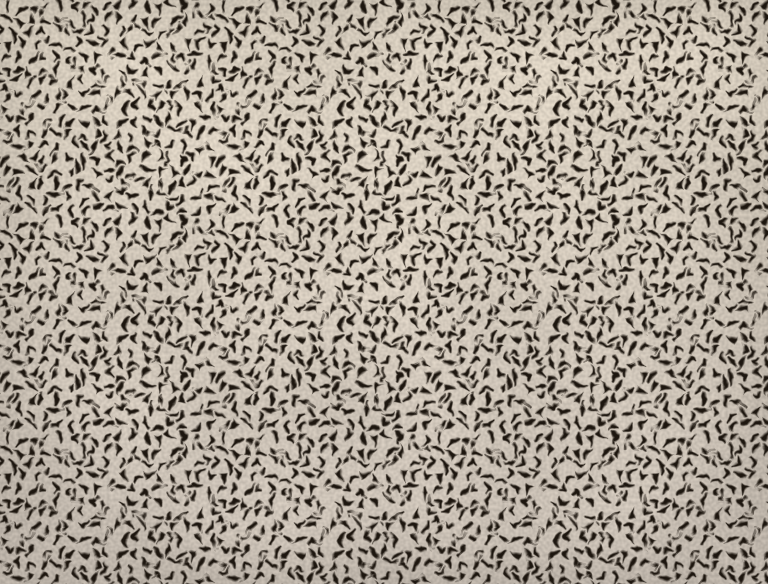
Reproduce this pattern procedurally as a WebGL 2 fragment shader.

```glsl
#version 300 es
precision highp float;
// Paper printed all over with small, dark, bent strokes and wedges.

uniform vec2 u_resolution;
out vec4 fragColor;

// Layout, in cells (one mark per cell)
const float ROWS = 46.0;         // cells per canvas height
const float REPEAT = 17.0;       // cells before the print repeats
const float JITTER = 0.68;       // spread of marks inside their cells
const float GAP = 0.19;          // clearance kept between neighbours
const float SOFTNESS = 0.11;     // half width of the ink edge
const float WOBBLE = 0.17;       // hand-cut irregularity

// Mark shapes
const float WEDGE_SHARE = 0.24;
const float WEDGE_TIP = 0.62;
const float WEDGE_BASE = -0.30;
const float WEDGE_HALF_WIDTH = 0.27;
const vec2 ARM_LENGTH = vec2(0.32, 0.68);
const vec2 JOINT_RADIUS = vec2(0.12, 0.21);
const vec2 END_RADIUS = vec2(0.05, 0.12);
const float MAX_BEND = 3.5;
const float LEAN = 0.95;         // favoured direction, radians
const float LEAN_BIAS = 0.25;

// Colours
const vec3 INK = vec3(0.115, 0.088, 0.060);
const vec3 PAPER_TOP = vec3(0.865, 0.825, 0.762);
const vec3 PAPER_BOTTOM = vec3(0.800, 0.762, 0.717);
const float GRAIN = 0.11;
const float STAIN = 0.05;
const float EDGE_SHADE = 0.09;

const float TAU = 6.28319;

vec2 hash2(vec2 p) {
    vec3 q = fract(p.xyx * vec3(0.1031, 0.1030, 0.0973));
    q += dot(q, q.yzx + 33.33);
    return fract((q.xx + q.yz) * q.zy);
}

vec2 direction(float angle) {
    return vec2(cos(angle), sin(angle));
}

float cornerSlope(vec2 cell, vec2 offset, float period) {
    float angle = TAU * hash2(mod(cell, period) + 71.0).x;
    return dot(direction(angle), offset);
}

// Gradient noise that tiles after a whole number of cells
float gradientNoise(vec2 p, float period) {
    vec2 i = floor(p), f = fract(p), e = vec2(0.0, 1.0);
    vec2 u = f * f * f * (f * (f * 6.0 - 15.0) + 10.0);
    float low = mix(cornerSlope(i, f, period), cornerSlope(i + e.yx, f - e.yx, period), u.x);
    float high = mix(cornerSlope(i + e, f - e, period), cornerSlope(i + 1.0, f - 1.0, period), u.x);
    return mix(low, high, u.y);
}

// Stroke from the origin to tip, with changing thickness
float taperedArm(vec2 p, vec2 tip, float startRadius, float endRadius) {
    float h = clamp(dot(p, tip) / dot(tip, tip), 0.0, 1.0);
    return length(p - h * tip) - mix(startRadius, endRadius, h);
}

// Slightly curved triangle pointing along x
float wedge(vec2 p, float curve) {
    p.y += curve * p.x * p.x;
    float halfWidth = WEDGE_HALF_WIDTH * (WEDGE_TIP - p.x) / (WEDGE_TIP - WEDGE_BASE);
    return max(max(WEDGE_BASE - p.x, p.x - WEDGE_TIP), 0.95 * (abs(p.y) - halfWidth));
}

float markDistance(vec2 p, vec2 seed) {
    vec2 kind = hash2(seed + 113.0), turn = hash2(seed + 229.0);
    vec2 arms = mix(ARM_LENGTH.xx, ARM_LENGTH.yy, hash2(seed + 347.0));
    vec2 ends = mix(END_RADIUS.xx, END_RADIUS.yy, hash2(seed + 461.0));
    float angle = TAU * turn.x;
    angle -= LEAN_BIAS * sin(2.0 * (angle - LEAN));
    vec2 axis = direction(angle);
    p = vec2(dot(p, axis), dot(p, vec2(-axis.y, axis.x)));
    if (kind.x < WEDGE_SHARE) return wedge(p, 1.4 * (turn.y - 0.5));
    float joint = mix(JOINT_RADIUS.x, JOINT_RADIUS.y, kind.y);
    vec2 bentTip = arms.y * direction(MAX_BEND * (turn.y - 0.5));
    return min(taperedArm(p, vec2(-arms.x, 0.0), joint, ends.x),
               taperedArm(p, bentTip, joint, ends.y));
}

// Nearest mark, trimmed where it would touch the next one
float printDistance(vec2 p) {
    vec2 home = floor(p);
    float nearest = 9.0, second = 9.0;
    for (int y = -1; y <= 1; y++) {
        for (int x = -1; x <= 1; x++) {
            vec2 cell = home + vec2(x, y);
            vec2 seed = mod(cell, REPEAT);
            vec2 centre = cell + 0.5 + JITTER * (hash2(seed + 17.0) - 0.5);
            float d = markDistance(p - centre, seed);
            second = min(second, max(nearest, d));
            nearest = min(nearest, d);
        }
    }
    return max(nearest, 0.5 * (GAP - second + nearest));
}

vec3 paperColour(vec2 p, vec2 uv) {
    vec3 paper = mix(PAPER_BOTTOM, PAPER_TOP, smoothstep(0.0, 1.0, uv.y));
    float mottling = GRAIN * gradientNoise(p * 170.0, 509.0) + STAIN * gradientNoise(p * 5.0, 509.0);
    vec2 border = pow(abs(2.0 * uv - 1.0), vec2(6.0));
    return paper * (1.0 + mottling - EDGE_SHADE * max(border.x, border.y));
}

void main() {
    vec2 uv = gl_FragCoord.xy / u_resolution;
    vec2 p = gl_FragCoord.xy / u_resolution.y;
    vec2 cells = p * ROWS;
    vec2 wobble = vec2(gradientNoise(cells * 2.0, 2.0 * REPEAT),
                       gradientNoise(cells * 2.0 + 9.5, 2.0 * REPEAT));
    float edge = max(SOFTNESS, 0.8 * ROWS / u_resolution.y);
    float bare = smoothstep(-edge, edge, printDistance(cells + WOBBLE * wobble));
    fragColor = vec4(mix(INK, paperColour(p, uv), bare), 1.0);
}
```
